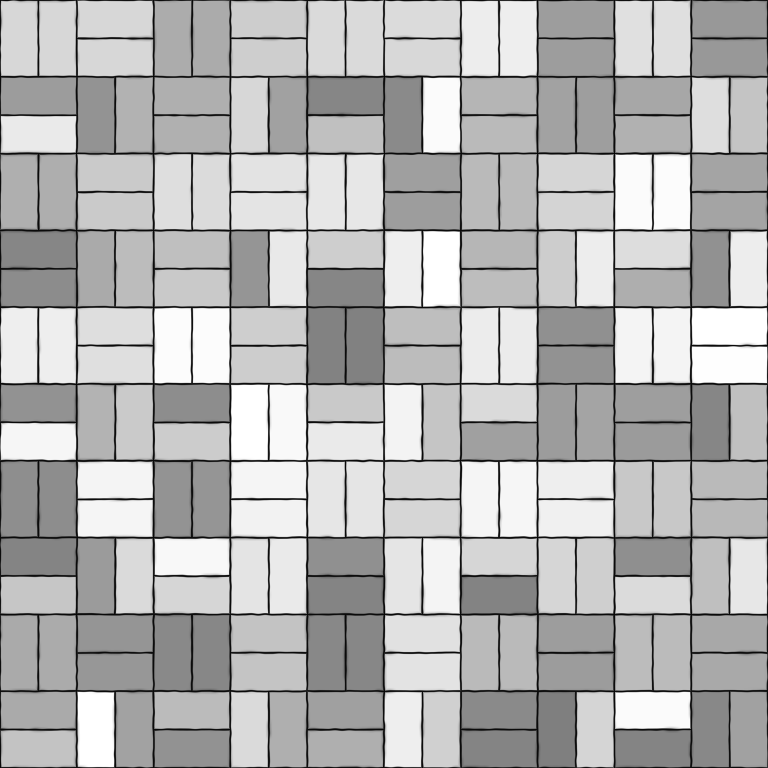
This pattern is drawn by a three.js fragment shader. Its source:

```glsl
// Basket-weave parquet: a 10 x 10 grid of square blocks, each split into two planks
// whose direction alternates like a checkerboard. Grey shades come from a hash;
// thin ink joints are drawn from distances and roughened with value noise.

varying vec2 vUv;

const float BLOCKS = 10.0;
const float JOINT_HALF_WIDTH = 0.0012;
const float JOINT_SOFTNESS = 0.001;
const float WOBBLE = 0.0005;
const vec3 INK = vec3(0.04);

float hash(vec2 p) {
  return fract(sin(dot(p, vec2(127.1, 311.7))) * 43758.5453);
}

float valueNoise(vec2 p) {
  vec2 cell = floor(p);
  vec2 f = fract(p);
  vec2 blend = f * f * (3.0 - 2.0 * f);
  float low = mix(hash(cell), hash(cell + vec2(1.0, 0.0)), blend.x);
  float high = mix(hash(cell + vec2(0.0, 1.0)), hash(cell + vec2(1.0, 1.0)), blend.x);
  return mix(low, high, blend.y);
}

// Small hand-drawn displacement of the joints
vec2 wobble(vec2 uv, float amount) {
  vec2 offset = vec2(valueNoise(uv * 110.0), valueNoise(uv * 110.0 + 57.0));
  return uv + (offset - 0.5) * 2.0 * amount;
}

// Position across the two planks: upright planks where column + row is odd
float acrossPlanks(vec2 block, vec2 local) {
  float upright = mod(block.x + block.y, 2.0);
  return mix(local.y, local.x, upright);
}

// Distance to the nearest joint, in block units
float jointDistance(vec2 local, float across) {
  vec2 border = min(local, 1.0 - local);
  return min(min(border.x, border.y), abs(across - 0.5));
}

// Odd rows share one shade per block; even rows shade each plank separately
float plankShade(vec2 block, float plank) {
  float separate = 1.0 - mod(block.y, 2.0);
  float tone = hash(block + vec2(17.3, 5.9) + plank * separate * vec2(31.7, 12.4));
  float variation = (hash(block + plank * 7.1 + 83.0) - 0.5) * 0.012;
  return clamp(mix(0.5, 1.0, tone) + variation, 0.0, 1.0);
}

// Ink coverage with slightly uneven line width
float jointInk(float dist, vec2 uv) {
  float halfWidth = JOINT_HALF_WIDTH * mix(0.85, 1.15, valueNoise(uv * 75.0 + 21.0));
  return 1.0 - smoothstep(halfWidth - JOINT_SOFTNESS, halfWidth + JOINT_SOFTNESS, dist);
}

// Faint patchy smudge beside the joints
float jointSmudge(float dist, vec2 uv) {
  float patches = smoothstep(0.5, 0.9, valueNoise(uv * 40.0 + 9.0));
  return 0.18 * patches * (1.0 - smoothstep(0.001, 0.005, dist));
}

void main() {
  vec2 grid = wobble(vUv, WOBBLE) * BLOCKS;
  vec2 block = floor(grid);
  vec2 local = fract(grid);
  float across = acrossPlanks(block, local);
  float dist = jointDistance(local, across) / BLOCKS;

  vec3 color = vec3(plankShade(block, step(0.5, across)));
  color *= 1.0 - jointSmudge(dist, vUv);
  color = mix(color, INK, jointInk(dist, vUv));
  gl_FragColor = vec4(color, 1.0);
}
```
